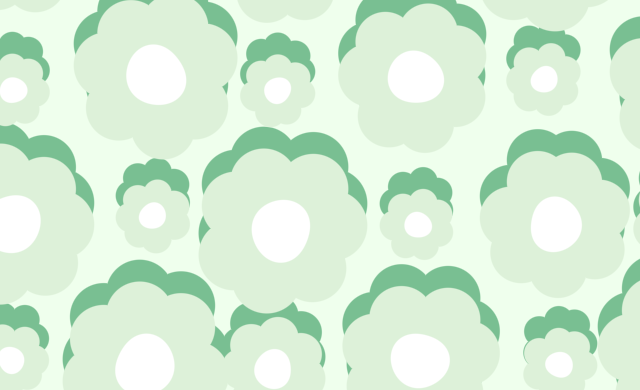
Reproduce this pattern procedurally as a Shadertoy shader.

```glsl
// Scattered seven-petal flowers with white hearts and a raised green shadow.
// A jittered checkerboard alternates large and small flowers; each is a union
// of circles, and the shadows all lie below the petals as one flat layer.

#define CELL vec2(0.345, 0.36)       // lattice spacing, in canvas heights
#define ORIGIN vec2(-0.14, -0.11)    // lower left corner of the lattice
#define JITTER 0.045                 // full range of the position offset
#define LARGE_RADIUS vec2(0.192, 0.222)
#define SMALL_RADIUS 0.096
#define MEDIUM_RADIUS 0.138
#define MEDIUM_SHARE 0.33
#define SHADOW_SHIFT vec2(0.0, 0.056)
#define HEART_SIZE 0.355
#define PETALS 7
#define EDGE_PIXELS 0.8

const float TAU = 6.2831853;
const vec3 BACKGROUND = vec3(0.937, 1.0, 0.929);
const vec3 PETAL_GREEN = vec3(0.867, 0.945, 0.851);
const vec3 SHADOW_GREEN = vec3(0.475, 0.749, 0.573);
const vec3 HEART_WHITE = vec3(1.0);

// Three random values from a 2D seed
vec3 hash32(vec2 seed) {
    vec3 q = fract(vec3(seed.xyx) * vec3(0.1031, 0.1030, 0.0973));
    q += dot(q, q.yxz + 33.33);
    return fract((q.xxy + q.yzz) * q.zyx);
}

// Distance to a flower of unit size: a core disc and a ring of uneven petals
float flowerDistance(vec2 p, float turn, vec2 seed) {
    float d = length(p) - 0.55;
    for (int i = 0; i < PETALS; i++) {
        vec3 vary = hash32(seed + float(i) * 7.3) - 0.5;
        float angle = turn + (float(i) + 0.22 * vary.x) * TAU / float(PETALS);
        vec2 center = (0.6 + 0.05 * vary.y) * vec2(cos(angle), sin(angle));
        d = min(d, length(p - center) - (0.4 + 0.04 * vary.z));
    }
    return d;
}

// Distance to a slightly uneven, rounded heart disc
float heartDistance(vec2 p, float turn) {
    float angle = atan(p.y, p.x);
    float wobble = 0.045 * cos(2.0 * angle + turn * 3.0)
                 + 0.03 * cos(3.0 * angle - turn * 5.0);
    return length(p) - HEART_SIZE * (1.0 + wobble);
}

// Coverage of a shape with a soft edge
float coverage(float d) {
    float edge = EDGE_PIXELS / iResolution.y;
    return 1.0 - smoothstep(-edge, edge, d);
}

void mainImage(out vec4 fragColor, in vec2 fragCoord) {
    vec2 p = fragCoord / iResolution.y;
    vec2 home = floor((p - ORIGIN) / CELL);
    float petals = 1.0, shadow = 1.0, heart = 1.0;

    // Gather the nearest shape of each layer from the neighbouring cells
    for (int y = -1; y <= 1; y++)
    for (int x = -1; x <= 1; x++) {
        vec2 id = home + vec2(x, y);
        vec2 seed = id + 41.0;
        vec3 place = hash32(seed);
        vec3 look = hash32(seed + 17.7);

        bool isLarge = mod(id.x + id.y, 2.0) > 0.5;
        float little = look.x < MEDIUM_SHARE ? MEDIUM_RADIUS : SMALL_RADIUS;
        float radius = isLarge ? mix(LARGE_RADIUS.x, LARGE_RADIUS.y, look.x) : little;
        float turn = look.y * TAU;

        vec2 center = ORIGIN + (id + 0.5) * CELL + JITTER * (place.xy - 0.5);
        vec2 q = (p - center) / radius;
        vec2 lifted = q - SHADOW_SHIFT / radius;

        petals = min(petals, radius * flowerDistance(q, turn, seed));
        shadow = min(shadow, radius * flowerDistance(lifted, turn, seed));
        heart = min(heart, radius * heartDistance(q, turn));
    }

    // Stack the flat layers from back to front
    vec3 color = mix(BACKGROUND, SHADOW_GREEN, coverage(shadow));
    color = mix(color, PETAL_GREEN, coverage(petals));
    color = mix(color, HEART_WHITE, coverage(heart));
    fragColor = vec4(color, 1.0);
}
```
